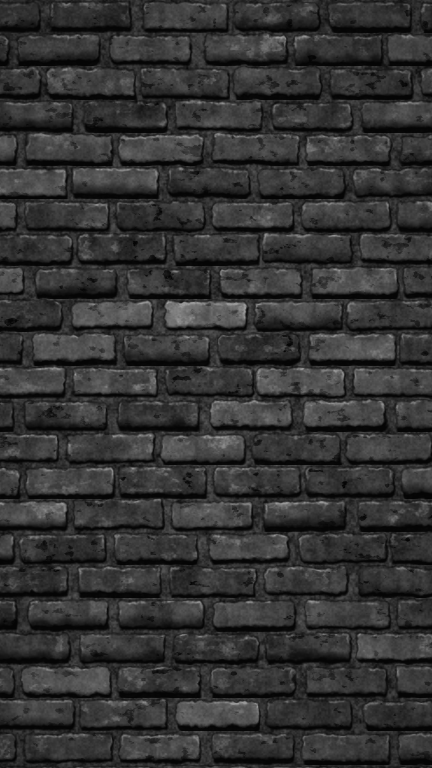
Reproduce this texture procedurally as a Shadertoy shader.

```glsl
const float ROWS = 23.1;          // courses down the canvas
const float BRICK_PITCH = 2.8;    // brick spacing, in course heights
const vec2 BRICK_HALF = vec2(1.31, 0.395);

float hash(vec2 p) {
    vec3 v = fract(vec3(p.xyx) * 0.1031);
    v += dot(v, v.yzx + 33.33);
    return fract((v.x + v.y) * v.z);
}

float noise(vec2 p) {
    vec2 i = floor(p), f = fract(p);
    f = f * f * (3.0 - 2.0 * f);
    return mix(mix(hash(i), hash(i + vec2(1, 0)), f.x),
               mix(hash(i + vec2(0, 1)), hash(i + vec2(1, 1)), f.x), f.y);
}

float fbm(vec2 p) {
    float sum = 0.0, amp = 0.5;
    for (int i = 0; i < 4; i++) {
        sum += amp * noise(p);
        p = p * 2.03 + 17.7;
        amp *= 0.5;
    }
    return sum / 0.9375;
}

float roundedBox(vec2 p, vec2 halfSize, float radius) {
    vec2 d = abs(p) - halfSize + radius;
    return length(max(d, 0.0)) + min(max(d.x, d.y), 0.0) - radius;
}

// Start of the first brick in a course: half bond that drifts near the top
float courseOffset(float row) {
    float bond = mod(row, 2.0) < 0.5 ? 0.69 : 2.11;
    float drift = 0.85 * (1.0 - smoothstep(1.0, 4.5, row));
    return bond + drift + 0.45 * (hash(vec2(row, 71.0)) - 0.5);
}

float mortarTone(vec2 p, float grain) {
    return 0.10 + 0.21 * fbm(p * 3.5 + 40.0) + 0.20 * (grain - 0.5);
}

float brickTone(vec2 p, vec2 local, vec2 id, float grain) {
    float tone = 0.19 + 0.12 * hash(id + 5.0);
    tone += 0.10 * step(0.92, hash(id + 9.0));
    // Cloudy stains, vertical streaks and grain
    vec2 q = p + 13.0 * hash(id + 2.0);
    tone += 0.19 * (fbm(q * vec2(1.3, 2.2)) - 0.5);
    tone += 0.07 * (noise(q * vec2(5.0, 0.9)) - 0.5);
    tone += 0.11 * (grain - 0.5);
    // Pale scuffs and dark pits
    float scuff = smoothstep(0.59, 0.74, fbm(q * vec2(2.2, 3.2) + 60.0));
    tone += 0.15 * scuff * (0.3 + grain) * hash(id + 14.0);
    tone -= 0.13 * smoothstep(0.66, 0.78, fbm(q * vec2(3.0, 4.5) + 90.0));
    // Soot along the lower face of some bricks
    float soot = smoothstep(0.72, 0.95, hash(id + 21.0));
    float lower = smoothstep(0.02, 0.38, local.y + 0.25 * (noise(q * 2.5) - 0.5));
    return tone * (1.0 - 0.65 * soot * lower);
}

float wall(vec2 p, float pixel) {
    // Brick cell, y pointing down
    float row = floor(p.y);
    float along = (p.x - courseOffset(row)) / BRICK_PITCH;
    vec2 id = vec2(floor(along) + 20.0, row + 3.0);
    vec2 local = vec2((fract(along) - 0.5) * BRICK_PITCH, fract(p.y) - 0.465);
    local += vec2(0.07, 0.05) * (vec2(hash(id), hash(id + 31.0)) - 0.5);
    local.y += 0.035 * local.x * (hash(id + 37.0) - 0.5);

    // Worn outline
    float wear = mix(0.05, 0.17, hash(id + 43.0));
    vec2 warp = vec2(fbm(p * 3.0), fbm(p * 3.0 + 50.0)) - 0.5;
    vec2 rough = local + wear * warp;
    vec2 size = BRICK_HALF - vec2(0.13, 0.03) * hash(id + 47.0);
    float radius = mix(0.04, 0.16, hash(id + 53.0));
    float edge = roundedBox(rough, size, radius) + 0.05 * (noise(p * 9.0) - 0.5);
    float face = 1.0 - smoothstep(-0.025 - pixel * 0.6, 0.025 + pixel * 0.6, edge);

    // Shadow below, with depth varying by brick
    float grain = 0.5 * (noise(p * 11.0) + noise(p * 19.0 + 8.0));
    float depth = mix(0.07, 0.19, hash(id + 59.0));
    float shadowEdge = roundedBox(rough - vec2(0.035, depth), size, radius);
    float shadow = 1.0 - smoothstep(-0.04, 0.06, shadowEdge);
    float mortar = mortarTone(p, grain) * (1.0 - 0.88 * shadow);
    mortar *= mix(0.5, 1.0, smoothstep(0.0, 0.09, edge));

    // Chipped pale rim, strongest on the upper edge
    float brick = brickTone(p, local, id, grain);
    float rim = smoothstep(-0.11, -0.03, edge) * smoothstep(0.35, 0.65, noise(p * 4.0 + 25.0));
    float upper = 1.0 - smoothstep(-0.3, 0.1, local.y);
    brick += rim * (0.04 + 0.17 * upper) * (0.4 + grain);
    brick *= 1.0 - 0.45 * smoothstep(-0.12, 0.0, edge) * smoothstep(0.15, 0.36, local.y);
    return mix(mortar, brick, face);
}

void mainImage(out vec4 fragColor, in vec2 fragCoord) {
    vec2 uv = fragCoord / iResolution.xy;
    float pixel = ROWS / iResolution.y;
    vec2 p = vec2(fragCoord.x, iResolution.y - fragCoord.y) * pixel;
    float tone = wall(p, pixel);

    // Gentle darkening toward the borders
    vec2 c = uv - 0.5;
    tone *= 1.06 - 0.55 * dot(c, c);
    fragColor = vec4(vec3(clamp(tone, 0.02, 0.6)), 1.0);
}
```
